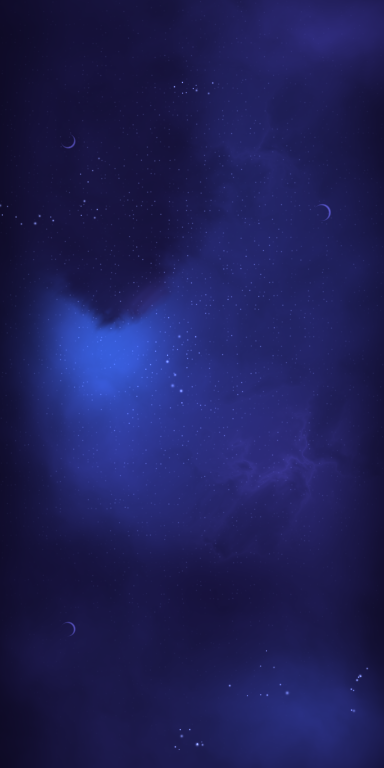
Write a Shadertoy shader that draws this background.

```glsl
const vec3 EDGE_DARK   = vec3(0.055, 0.040, 0.150);
const vec3 NIGHT       = vec3(0.105, 0.095, 0.285);
const vec3 CLOUD_DARK  = vec3(0.075, 0.055, 0.205);
const vec3 INDIGO      = vec3(0.135, 0.145, 0.410);
const vec3 BLUE        = vec3(0.165, 0.190, 0.520);
const vec3 VIOLET      = vec3(0.185, 0.170, 0.490);
const vec3 CORE_BLUE   = vec3(0.220, 0.375, 0.880);
const vec3 WISP_COLOR  = vec3(0.200, 0.180, 0.420);
const vec3 STAR_COLOR  = vec3(0.620, 0.700, 1.000);
const vec3 MOON_COLOR  = vec3(0.240, 0.230, 0.480);

const vec2 CLOUD_CENTRE = vec2(0.29, 1.56);
const vec2 CLOUD_RADIUS = vec2(0.23, 0.40);
const float DUST_CELLS = 85.0;
const int STARS_PER_CLUSTER = 9;
const int CLUSTER_COUNT = 7;

// Star clusters: centre, then half extent
const vec4 CLUSTERS[CLUSTER_COUNT] = vec4[](
    vec4(0.53, 1.775, 0.08, 0.030), vec4(0.25, 1.51, 0.06, 0.090),
    vec4(0.07, 1.44, 0.07, 0.025),  vec4(0.475, 1.04, 0.05, 0.090),
    vec4(0.67, 0.25, 0.09, 0.070),  vec4(0.94, 0.20, 0.025, 0.060),
    vec4(0.49, 0.07, 0.05, 0.040));

float hash(vec2 p) {
    return fract(sin(dot(p, vec2(127.1, 311.7))) * 43758.5453);
}

float noise(vec2 p) {
    vec2 cell = floor(p), f = fract(p);
    f = f * f * (3.0 - 2.0 * f);
    return mix(mix(hash(cell), hash(cell + vec2(1, 0)), f.x),
               mix(hash(cell + vec2(0, 1)), hash(cell + vec2(1, 1)), f.x), f.y);
}

float fbm(vec2 p) {
    float sum = 0.0, amplitude = 0.5;
    for (int i = 0; i < 5; i++) {
        sum += amplitude * noise(p);
        p = mat2(1.6, 1.2, -1.2, 1.6) * p + 3.7;
        amplitude *= 0.5;
    }
    return sum;
}

float glow(vec2 p, vec2 centre, vec2 radius) {
    vec2 d = (p - centre) / radius;
    return exp(-dot(d, d));
}

// Thin lit rim of a disc, shaded from the side opposite to "lit"
float crescent(vec2 p, vec2 centre, float radius, vec2 lit, float blur) {
    float disc = length(p - centre) - radius;
    float shade = length(p - centre + lit * radius * 0.22) - radius;
    return smoothstep(blur, -blur, disc) * smoothstep(-blur, blur, shade);
}

float clusterStars(vec2 p) {
    float light = 0.0;
    for (int c = 0; c < CLUSTER_COUNT; c++) {
        for (int s = 0; s < STARS_PER_CLUSTER; s++) {
            vec2 id = vec2(float(c) + 1.3, float(s) + 2.7);
            vec2 offset = vec2(hash(id), hash(id + 17.0)) * 2.0 - 1.0;
            float size = mix(0.0016, 0.0042, pow(hash(id + 31.0), 3.0));
            vec2 star = CLUSTERS[c].xy + offset * CLUSTERS[c].zw;
            light += glow(p, star, vec2(size)) * mix(0.45, 0.95, hash(id + 43.0));
        }
    }
    return light;
}

float dustStars(vec2 p) {
    vec2 cell = floor(p * DUST_CELLS);
    vec2 star = 0.25 + 0.5 * vec2(hash(cell + 5.0), hash(cell + 9.0));
    float brightness = pow(hash(cell), 7.0);
    return brightness * glow(fract(p * DUST_CELLS), star, vec2(0.15));
}

void mainImage(out vec4 fragColor, in vec2 fragCoord) {
    vec2 p = fragCoord / iResolution.xy * vec2(1.0, 2.0);
    float blur = max(1.0 / iResolution.x, 0.002);
    float haze = fbm(p * 4.0);
    float detail = fbm(p * 11.0 + haze * 2.0);
    vec2 q = p + (haze - 0.48) * vec2(0.08, 0.10);

    // Night sky, darker towards both sides
    float inside = smoothstep(-0.05, 0.30, p.x) * smoothstep(1.08, 0.80, p.x);
    vec3 color = mix(EDGE_DARK, NIGHT, inside);

    // Broad glows
    color = mix(color, VIOLET, 0.85 * glow(q, vec2(0.82, 1.90), vec2(0.28, 0.13)));
    color = mix(color, INDIGO, 0.85 * glow(q, vec2(0.64, 1.48), vec2(0.22, 0.38)));
    color = mix(color, INDIGO, 0.50 * glow(q, vec2(0.88, 1.25), vec2(0.16, 0.22)));
    color = mix(color, BLUE, 0.75 * glow(q, vec2(0.54, 0.98), vec2(0.28, 0.32)));
    color = mix(color, VIOLET, 0.60 * glow(q, vec2(0.72, 0.75), vec2(0.20, 0.22)));
    color = mix(color, BLUE * 1.1, 0.95 * glow(q, vec2(0.32, 0.90), vec2(0.20, 0.34)));
    color = mix(color, CORE_BLUE, 0.95 * glow(p, vec2(0.28, 1.09), vec2(0.15, 0.17)));
    color = mix(color, BLUE, 0.95 * glow(q, vec2(0.78, 0.13), vec2(0.23, 0.15)));
    color = mix(color, NIGHT * 1.15, 0.60 * glow(q, vec2(0.13, 0.31), vec2(0.13, 0.12)));

    // Dark pockets
    color = mix(color, CLOUD_DARK, 0.75 * glow(q, vec2(0.56, 0.48), vec2(0.20, 0.14)));
    color = mix(color, CLOUD_DARK, 0.65 * glow(q, vec2(0.20, 0.50), vec2(0.18, 0.12)));
    color = mix(color, EDGE_DARK, 0.60 * glow(q, vec2(0.25, 1.92), vec2(0.25, 0.16)));

    // Dark cloud: crisp lower lip, soft above
    float edge = length((p - CLOUD_CENTRE) / CLOUD_RADIUS) + (detail - 0.48) * 0.35;
    float softness = mix(0.07, 0.45, smoothstep(1.16, 1.50, p.y));
    float cloud = 1.0 - smoothstep(1.0 - softness, 1.0 + softness, edge);
    color = mix(color, mix(CLOUD_DARK, NIGHT, haze * 0.8), 0.88 * cloud);
    float lip = glow(p, vec2(0.40, 1.21), vec2(0.09, 0.08));
    color += WISP_COLOR * lip * cloud * smoothstep(0.65, 1.0, edge) * 0.45;

    // Wisps and fine grain
    float ridge = pow(1.0 - abs(2.0 * detail - 0.96), 5.0);
    float wispArea = glow(p, vec2(0.73, 0.81), vec2(0.16, 0.14))
                   + 0.45 * glow(p, vec2(0.66, 1.60), vec2(0.12, 0.15))
                   + 0.35 * glow(p, vec2(0.56, 0.58), vec2(0.16, 0.10));
    color += WISP_COLOR * wispArea * ridge * 0.32;
    color *= 0.88 + 0.25 * detail;

    // Stars
    float dustArea = glow(p, vec2(0.48, 1.20), vec2(0.40, 0.65));
    color += STAR_COLOR * dustStars(p) * dustArea * 0.40;
    color += STAR_COLOR * clusterStars(p) * 0.75;

    // Crescents
    float moons = crescent(p, vec2(0.178, 1.632), 0.018, vec2(0.7, -0.7), blur)
                + crescent(p, vec2(0.840, 1.447), 0.021, vec2(0.9, 0.4), blur)
                + crescent(p, vec2(0.178, 0.362), 0.018, vec2(0.9, 0.4), blur);
    color += MOON_COLOR * moons;

    fragColor = vec4(color, 1.0);
}
```
